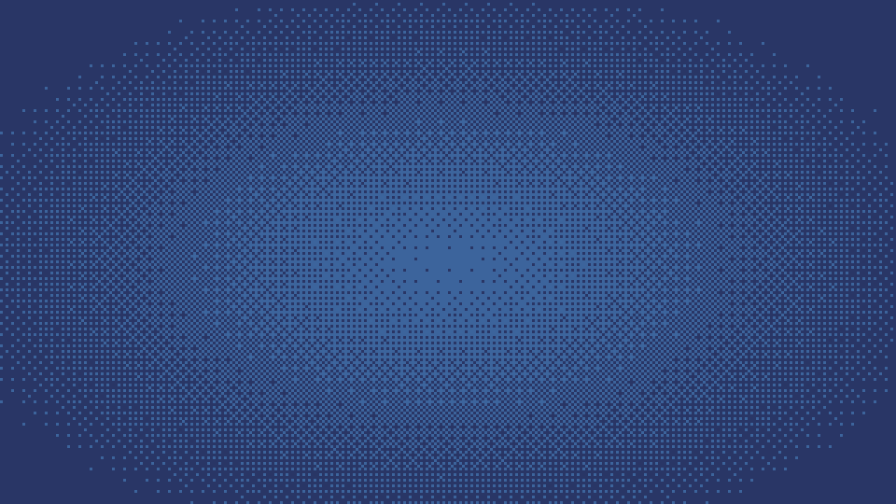
A WebGL 2 fragment shader for this background:

```glsl
#version 300 es
precision highp float;

uniform vec2 u_resolution;
out vec4 fragColor;

const float ROWS = 180.0;
const int SAMPLES = 5;

// Ordered 8x8 dither threshold, built from three nested 2x2 blocks
float bayer8(ivec2 cell) {
    int rank = 0;
    for (int bit = 0; bit < 3; bit++) {
        int x = (cell.x >> bit) & 1;
        int y = (cell.y >> bit) & 1;
        rank = rank * 4 + 2 * (x ^ y) + y;
    }
    return (float(rank) + 0.5) / 64.0;
}

// Elliptical glow that follows the canvas proportions
float glow(vec2 uv) {
    return min(1.04 - 1.81 * length(uv - vec2(0.5, 0.476)), 0.985);
}

// 1 where the square cell under this point is lit
float litCell(vec2 point) {
    vec2 grid = vec2(ROWS * u_resolution.x / u_resolution.y, ROWS);
    vec2 cell = floor(vec2(point.x, u_resolution.y - point.y) / u_resolution * grid);
    vec2 uv = (cell + 0.5) / grid;
    uv.y = 1.0 - uv.y;
    return step(1.0 - bayer8(ivec2(cell)), glow(uv));
}

void main() {
    vec3 navy = vec3(0.16, 0.21, 0.40);
    vec3 steelBlue = vec3(0.237, 0.393, 0.61);

    // Average the cells inside each pixel to smooth their edges
    float coverage = 0.0;
    for (int j = 0; j < SAMPLES; j++) {
        for (int i = 0; i < SAMPLES; i++) {
            vec2 offset = (vec2(i, j) + 0.5) / float(SAMPLES) - 0.5;
            coverage += litCell(gl_FragCoord.xy + offset);
        }
    }
    coverage /= float(SAMPLES * SAMPLES);

    fragColor = vec4(mix(navy, steelBlue, coverage), 1.0);
}
```
